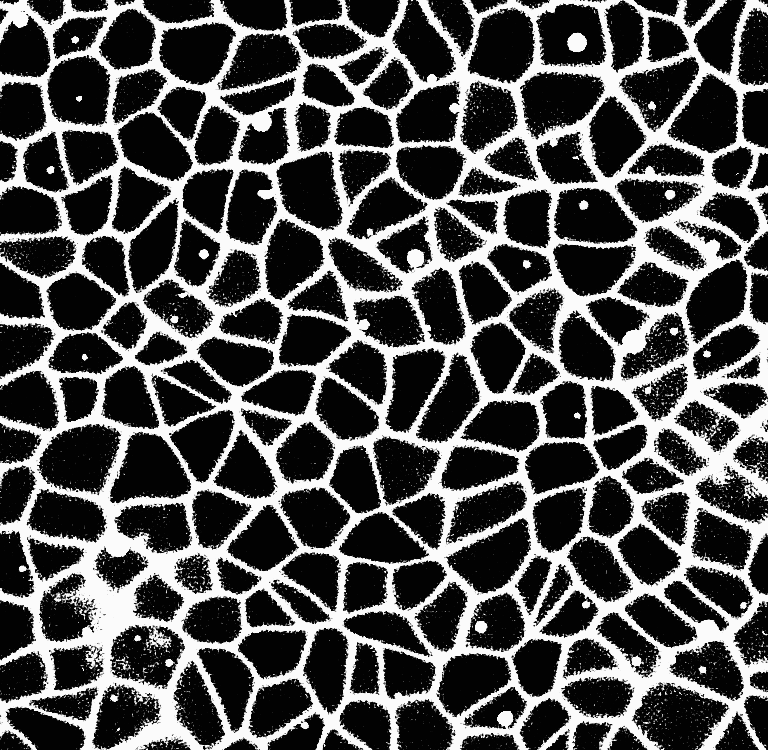
Write a WebGL 1 fragment shader that draws this pattern.

```glsl
precision highp float;
// Thresholded micrograph of a cell sheet: rough white membranes, specks, spots and bright clumps on black.

uniform vec2 u_resolution;

const vec3 BACKGROUND = vec3(0.008);
const vec3 STAIN = vec3(0.985);
const vec2 CELLS = vec2(13.2, 14.4);   // cells per canvas height, in x and y
const float WALL_FALLOFF = 0.0039;     // decay length of the membrane glow
const float THRESHOLD = 0.5;
const float SOFTNESS = 0.13;

vec2 hash2(vec2 c) {
  vec3 q = fract(c.xyx * vec3(0.1031, 0.1030, 0.0973));
  q += dot(q, q.yzx + 33.33);
  return fract((q.xx + q.yz) * q.zy);
}

float cornerSlope(vec2 corner, vec2 offset) {
  float angle = 6.2832 * hash2(corner).x;
  return dot(vec2(cos(angle), sin(angle)), offset);
}

float gradientNoise(vec2 p) {
  vec2 i = floor(p);
  vec2 f = fract(p);
  vec2 u = f * f * f * (f * (f * 6.0 - 15.0) + 10.0);
  vec2 e = vec2(1.0, 0.0);
  float low = mix(cornerSlope(i, f), cornerSlope(i + e, f - e), u.x);
  float high = mix(cornerSlope(i + e.yx, f - e.yx), cornerSlope(i + e.xx, f - e.xx), u.x);
  return mix(low, high, u.y);
}

vec2 warp(vec2 p, float frequency, float amount) {
  vec2 q = p * frequency;
  return p + amount * vec2(gradientNoise(q + 17.3), gradientNoise(q + 71.9));
}

vec2 seedPoint(vec2 cell) {
  return cell + 0.04 + 0.92 * hash2(cell + 40.0);
}

// x: distance to the cell wall with rounded corners, in cell units; y: random value of the cell.
vec2 cellWalls(vec2 p, float sharpness) {
  vec2 home = floor(p);
  vec2 nearest = home;
  vec2 toNearest = vec2(8.0);
  for (int j = -1; j <= 1; j++) {
    for (int i = -1; i <= 1; i++) {
      vec2 cell = home + vec2(float(i), float(j));
      vec2 toSeed = seedPoint(cell) - p;
      if (dot(toSeed, toSeed) < dot(toNearest, toNearest)) {
        nearest = cell;
        toNearest = toSeed;
      }
    }
  }
  float sum = 0.0;
  for (int j = -2; j <= 2; j++) {
    for (int i = -2; i <= 2; i++) {
      vec2 toSeed = seedPoint(nearest + vec2(float(i), float(j))) - p;
      vec2 across = toSeed - toNearest;
      if (dot(across, across) > 0.0001) {
        float d = dot(0.5 * (toSeed + toNearest), normalize(across));
        sum += exp(-sharpness * d);
      }
    }
  }
  return vec2(max(0.0, -log(sum) / sharpness), hash2(nearest + 90.0).y);
}

// Soft round spots, at most one per grid square.
float spots(vec2 p, float density, float chance, float maxRadius) {
  vec2 square = floor(p * density);
  vec2 center = (square + 0.25 + 0.5 * hash2(square + 11.0)) / density;
  vec2 pick = hash2(square + 57.0);
  float radius = maxRadius * mix(0.5, 1.0, pick.y);
  float edge = 0.0025;
  float disc = 1.0 - smoothstep(radius - edge, radius + edge, length(p - center));
  return disc * step(pick.x, chance);
}

void main() {
  vec2 p = gl_FragCoord.xy / u_resolution.y;

  // Membranes of uneven strength
  vec2 bent = warp(warp(p, 4.5, 0.045), 15.0, 0.011);
  vec2 wall = cellWalls(bent * CELLS, 22.0);
  float strength = 1.25 + 0.75 * gradientNoise(p * 10.0 + 5.0);
  float membrane = strength * exp(-wall.x / (CELLS.y * WALL_FALLOFF));

  // Stain inside the cells, gathering into clumps towards the lower right
  float cloud = gradientNoise(p * 4.3 + 3.7) + 0.55 * gradientNoise(p * 13.0)
              + 0.3 * gradientNoise(p * 37.0) + 0.12 * (p.x - p.y);
  float haze = 0.03 + 0.17 * wall.y * wall.y
             + 0.16 * smoothstep(0.05, 0.45, cloud)
             + 0.5 * smoothstep(0.43, 0.75, cloud);

  // Bright round bodies, more frequent where the stain is dense
  float crowding = smoothstep(0.0, 0.6, cloud);
  float bodies = spots(p, 10.0, 0.08 + 0.3 * crowding, 0.015)
               + spots(p + 0.37, 24.0, 0.04 + 0.3 * crowding, 0.0065);

  // Fine grain breaks up edges and leaves single specks
  float grain = gradientNoise(p * 263.0) + 0.6 * gradientNoise(p * 431.0 + 9.0);
  float signal = membrane + haze + bodies + 0.45 * grain;
  float lit = smoothstep(THRESHOLD - SOFTNESS, THRESHOLD + SOFTNESS, signal);
  gl_FragColor = vec4(mix(BACKGROUND, STAIN, lit), 1.0);
}
```
